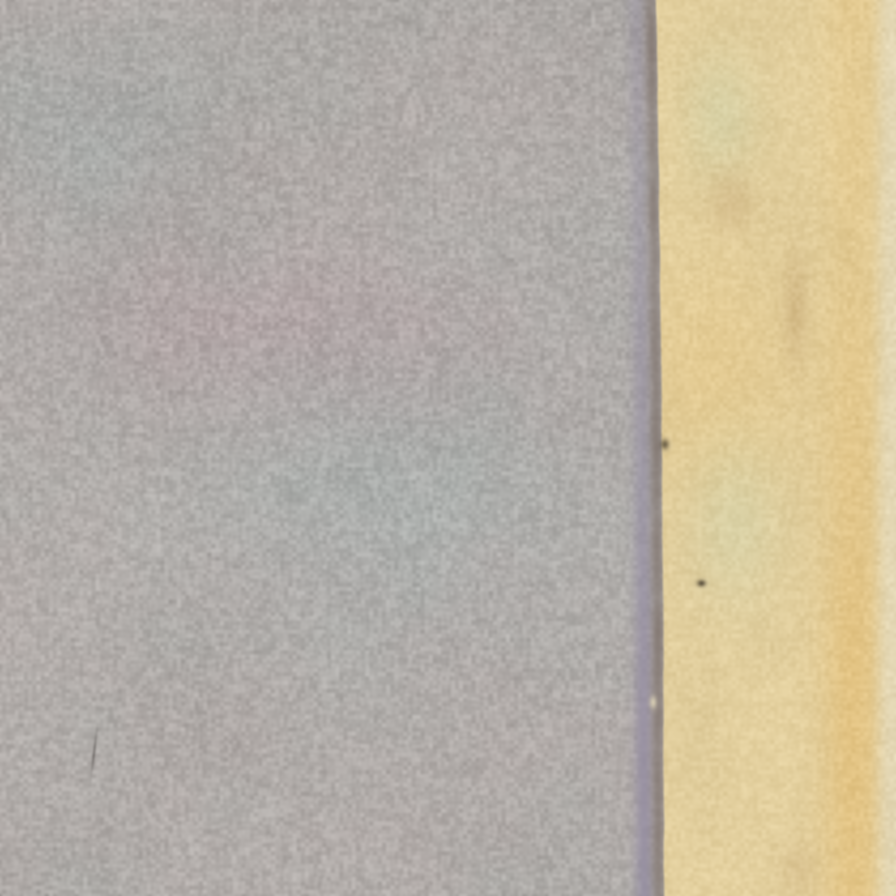
A WebGL 2 fragment shader for this texture:

```glsl
#version 300 es
precision highp float;
// A grainy grey card beside a strip of cream paper, split by a nearly upright seam.
// Value noise gives broad tints and fine grain; Gaussian bands and blots add
// the seam shadow, violet fringe, stains and specks.

#define SEAM_BOTTOM 0.741
#define SEAM_LEAN 0.009
#define SEAM_SOFT 0.0022
#define GRAIN_CELLS 210.0
#define GREY_GRAIN 0.15
#define CREAM_GRAIN 0.085
#define MOTTLE 0.045

uniform vec2 u_resolution;
out vec4 fragColor;

const vec3 GREY = vec3(0.688, 0.670, 0.658);
const vec3 CREAM = vec3(0.888, 0.812, 0.618);
const vec3 OCHRE = vec3(0.890, 0.765, 0.510);
const vec3 PALE = vec3(0.890, 0.850, 0.730);
const vec3 STAIN = vec3(0.760, 0.640, 0.440);
const vec3 SHADOW = vec3(0.510, 0.465, 0.440);
const vec3 VIOLET = vec3(0.570, 0.540, 0.630);
const vec3 SPECK = vec3(0.330, 0.290, 0.220);

float hash(vec2 p) {
    vec3 q = fract(vec3(p.xyx) * 0.1031);
    q += dot(q, q.yzx + 33.33);
    return fract((q.x + q.y) * q.z);
}

float valueNoise(vec2 p) {
    vec2 i = floor(p), f = fract(p);
    f = f * f * (3.0 - 2.0 * f);
    return mix(mix(hash(i), hash(i + vec2(1, 0)), f.x),
               mix(hash(i + vec2(0, 1)), hash(i + vec2(1, 1)), f.x), f.y);
}

// Layered noise centred on zero
float cloud(vec2 p) {
    float sum = 0.0, amp = 0.5;
    for (int i = 0; i < 4; i++) {
        sum += amp * (valueNoise(p) - 0.5);
        p = p * 2.03 + 17.7;
        amp *= 0.5;
    }
    return sum;
}

float band(float d, float width) {
    return exp(-d * d / (width * width));
}

float blot(vec2 p, vec2 centre, vec2 radius) {
    vec2 d = (p - centre) / radius;
    return exp(-dot(d, d));
}

// Isotropic grain mixed with short upright and level fibres
float grain(vec2 p) {
    vec2 g = p * GRAIN_CELLS;
    float fine = valueNoise(g) - 0.5;
    float upright = valueNoise(g * vec2(1.1, 0.45) + 91.0) - 0.5;
    float level = valueNoise(g * vec2(0.45, 1.1) + 47.0) - 0.5;
    return 0.5 * fine + 0.25 * upright + 0.25 * level;
}

vec3 greyCard(vec2 p, float seam) {
    vec3 col = GREY + MOTTLE * cloud(p * 5.0);
    // Cool and rosy tints
    col += vec3(-0.022, 0.004, 0.008) * blot(p, vec2(0.43, 0.44), vec2(0.20, 0.16));
    col += vec3(-0.020, 0.000, 0.004) * blot(p, vec2(0.10, 0.85), vec2(0.12, 0.10));
    col += vec3(0.012, -0.012, 0.000) * blot(p, vec2(0.30, 0.64), vec2(0.25, 0.09));
    col += vec3(0.020, -0.010, -0.005) * cloud(p * 11.0 + 30.0);
    col += GREY_GRAIN * grain(p);
    // Short leaning scratch
    col -= 0.16 * blot(p, vec2(0.105 + 0.12 * (p.y - 0.16), 0.16), vec2(0.002, 0.020));
    // Violet fringe, strongest low down, then the seam shadow
    float d = p.x - seam;
    float fringe = mix(0.75, 0.35, smoothstep(0.1, 0.9, p.y));
    col = mix(col, VIOLET, fringe * band(d + 0.022, 0.011));
    float wear = 0.72 + 0.5 * cloud(vec2(3.0, p.y * 30.0));
    col = mix(col, SHADOW, wear * band(d + 0.006, 0.008));
    return mix(col, PALE, 0.75 * blot(p, vec2(0.729, 0.216), vec2(0.004, 0.007)));
}

vec3 creamStrip(vec2 p) {
    vec3 col = CREAM + MOTTLE * cloud(p * vec2(14.0, 7.0) + 5.0);
    // Upright ochre wash, patchy along its height
    float wash = band(p.x - 0.952, 0.035) * mix(0.75, 0.40, smoothstep(0.2, 0.9, p.y));
    col = mix(col, OCHRE, wash * (1.0 + cloud(vec2(8.0, p.y * 5.0))));
    col = mix(col, OCHRE, 0.45 * blot(p, vec2(0.80, 0.58), vec2(0.10, 0.13)));
    // Greenish pale patches
    col += vec3(-0.035, 0.010, 0.030) * blot(p, vec2(0.805, 0.87), vec2(0.04, 0.07));
    col += vec3(-0.030, 0.015, 0.040) * blot(p, vec2(0.820, 0.42), vec2(0.05, 0.09));
    // Brown stains
    col = mix(col, STAIN, 0.40 * blot(p, vec2(0.815, 0.775), vec2(0.025, 0.035)));
    col = mix(col, STAIN, 0.42 * blot(p, vec2(0.888, 0.655), vec2(0.014, 0.065)));
    col = mix(col, STAIN, 0.30 * blot(p, vec2(0.890, 0.030), vec2(0.022, 0.030)));
    // Faded outer margin
    col = mix(col, PALE, 0.8 * smoothstep(0.968, 0.995, p.x));
    return col + CREAM_GRAIN * grain(p + 3.0) * vec3(0.9, 1.0, 1.2);
}

void main() {
    vec2 p = gl_FragCoord.xy / u_resolution;
    float seam = SEAM_BOTTOM - SEAM_LEAN * p.y * p.y + 0.002 * cloud(vec2(1.0, p.y * 25.0));
    float soft = max(SEAM_SOFT, 1.0 / u_resolution.x);
    vec3 col = mix(greyCard(p, seam), creamStrip(p), smoothstep(-soft, soft, p.x - seam));
    // Dark specks on and beside the seam
    col = mix(col, SPECK, 0.75 * blot(p, vec2(0.742, 0.504), vec2(0.005, 0.006)));
    col = mix(col, SPECK, 0.85 * blot(p, vec2(0.783, 0.349), vec2(0.005, 0.004)));
    fragColor = vec4(clamp(col, 0.0, 1.0), 1.0);
}
```
